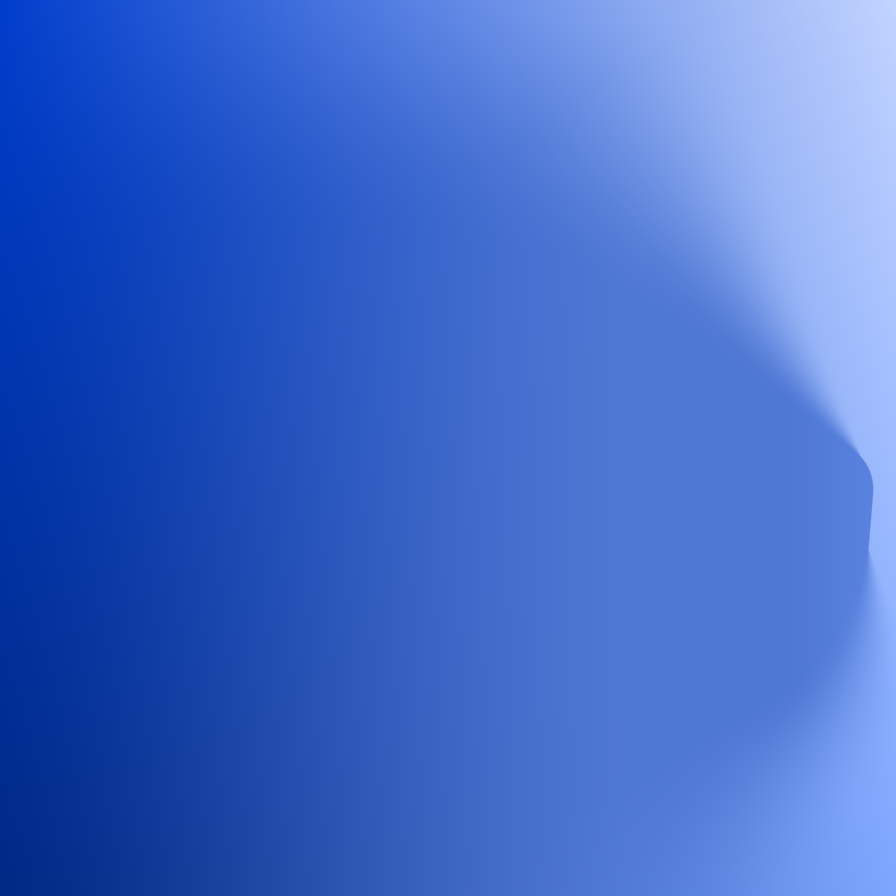
This background is drawn by a Shadertoy shader. Its source:

```glsl
// A soft blue backdrop: a broad folded sheet pointing right over a light sky.
// The sheet is a smooth union of half-plane limits; its edge is crisp at the
// tip and melts into the corner-to-corner gradient farther away.

#define TIP vec2(0.973, 0.440)      // sharpest point of the sheet
#define CRISP_RADIUS 0.05           // distance from the tip that stays sharp
#define BLUR_GROWTH 0.55            // edge softness gained per unit distance
#define BLUR_MAX 0.28               // widest edge softness
#define TOP_LEFT vec3(0.00, 0.24, 0.80)
#define TOP_RIGHT vec3(0.76, 0.83, 1.00)
#define BOTTOM_LEFT vec3(0.00, 0.16, 0.52)
#define BOTTOM_RIGHT vec3(0.49, 0.65, 1.00)
#define SHEET_FACE vec3(0.31, 0.47, 0.83)

// Maximum with a rounded corner of size k
float smoothMax(float a, float b, float k) {
    float h = max(k - abs(a - b), 0.0) / k;
    return max(a, b) + 0.25 * k * h * h;
}

// Signed distance to a line through a point, positive along its normal
float lineDistance(vec2 p, vec2 point, vec2 normal) {
    return dot(p - point, normalize(normal));
}

// Outline of the sheet, negative inside
float sheetDistance(vec2 p) {
    float slope = lineDistance(p, vec2(0.966, 0.486), vec2(0.640, 0.768));
    float top = p.y - 0.76;
    float nose = lineDistance(p, TIP, vec2(0.996, -0.083));
    float belly = lineDistance(p, vec2(0.78, 0.16), vec2(0.53, -0.85));
    float upper = smoothMax(slope, top, 0.15);
    float lower = smoothMax(nose, belly, 0.10);
    return smoothMax(upper, lower, 0.025);
}

void mainImage(out vec4 fragColor, in vec2 fragCoord) {
    vec2 uv = fragCoord / iResolution.xy;

    // Sky gradient between the four corners
    vec3 leftColor = mix(BOTTOM_LEFT, TOP_LEFT, uv.y);
    vec3 rightColor = mix(BOTTOM_RIGHT, TOP_RIGHT, uv.y);
    vec3 sky = mix(leftColor, rightColor, uv.x);

    // Sheet shading: dark left side, even face, faint light near the nose
    float ramp = clamp(uv.x / 0.7, 0.0, 1.0);
    float facing = mix(ramp, smoothstep(0.0, 1.0, ramp), 0.5);
    vec3 sheet = mix(leftColor, SHEET_FACE, facing);
    sheet += 0.045 * smoothstep(0.87, 1.0, uv.x);

    // Edge softness grows away from the tip
    float blur = BLUR_GROWTH * max(distance(uv, TIP) - CRISP_RADIUS, 0.0);
    blur = clamp(blur, 1.5 / iResolution.y, BLUR_MAX);
    float outside = smoothstep(-0.1 * blur, blur, sheetDistance(uv));

    fragColor = vec4(mix(sheet, sky, outside), 1.0);
}
```
